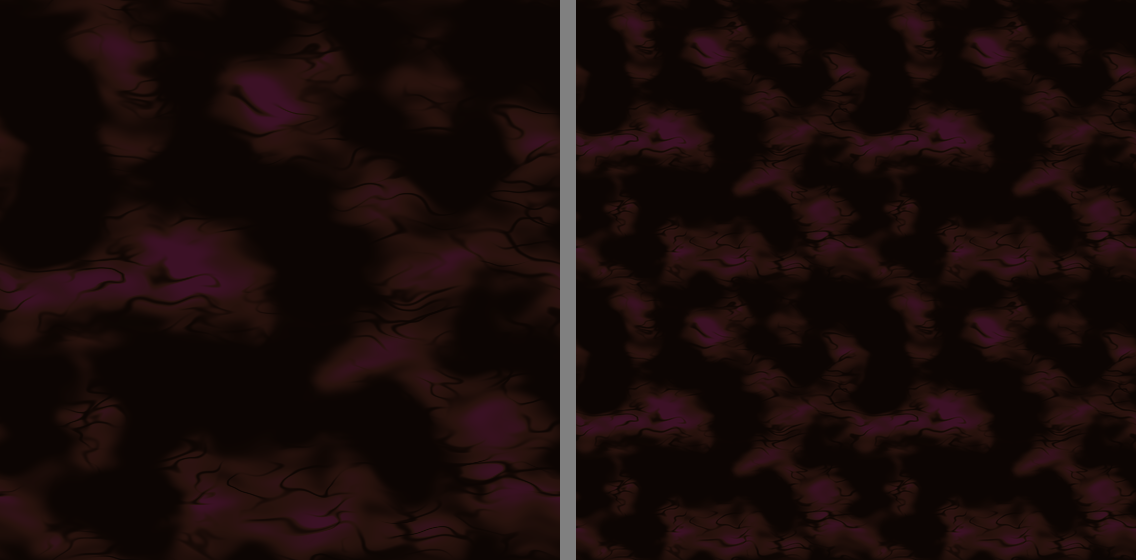
Left, the tile; right, the same tile 2 across and 2 down.
Reproduce this texture procedurally as a WebGL 1 fragment shader.

```glsl
precision highp float;
uniform vec2 u_resolution;

// Unit gradient for a lattice cell; cells repeat after each period
vec2 gradient(vec2 cell, vec2 period, float seed) {
  vec2 wrapped = mod(cell, period);
  float h = fract(sin(dot(wrapped, vec2(127.1, 311.7)) + seed * 17.3) * 43758.5453);
  return vec2(cos(6.2832 * h), sin(6.2832 * h));
}

// Gradient noise that tiles over the unit square
float noise(vec2 uv, vec2 period, float seed) {
  vec2 p = uv * period;
  vec2 i = floor(p);
  vec2 f = p - i;
  vec2 w = f * f * f * (f * (f * 6.0 - 15.0) + 10.0);
  vec2 e = vec2(1.0, 0.0);
  float a = dot(gradient(i, period, seed), f);
  float b = dot(gradient(i + e.xy, period, seed), f - e.xy);
  float c = dot(gradient(i + e.yx, period, seed), f - e.yx);
  float d = dot(gradient(i + e.xx, period, seed), f - e.xx);
  return mix(mix(a, b, w.x), mix(c, d, w.x), w.y);
}

// Thin dark folds along the zero lines of stretched noise, fading in and out
float creases(vec2 uv) {
  float shade = 1.0;
  vec2 period = vec2(7.0, 17.0);
  for (int k = 0; k < 2; k++) {
    float seed = 11.0 + 5.0 * float(k);
    float fold = noise(uv, period, seed) + 0.4 * noise(uv, period * 2.0, seed + 1.0);
    float strength = smoothstep(-0.15, 0.3, noise(uv, vec2(8.0, 10.0), seed + 2.0));
    shade *= 1.0 - 0.8 * strength * (1.0 - smoothstep(0.0, 0.11, abs(fold)));
    period = vec2(11.0, 25.0);
  }
  return shade;
}

void main() {
  vec2 uv = gl_FragCoord.xy / u_resolution;
  vec2 warp = vec2(noise(uv, vec2(8.0), 1.0), noise(uv, vec2(9.0), 2.0));
  vec2 q = uv + 0.03 * warp;

  // Broad clouds with finer, horizontally stretched detail
  float broad = noise(q, vec2(5.0), 3.0);
  float cover = broad + 0.5 * noise(q, vec2(8.0, 13.0), 4.0)
              + 0.22 * noise(q, vec2(15.0, 29.0), 5.0);

  // Rounded black hollows
  float hollow = smoothstep(-0.24, -0.04, broad);
  float glow = max(cover + 0.14, 0.0) * hollow * creases(q);

  // Near black to brown, with plum at the brightest cores
  vec3 soot = vec3(0.048, 0.02, 0.01);
  vec3 umber = vec3(0.16, 0.073, 0.052);
  vec3 plum = vec3(0.235, 0.065, 0.15);
  vec3 color = mix(soot, umber, smoothstep(0.0, 0.4, glow));
  color = mix(color, plum, smoothstep(0.34, 0.72, glow));
  gl_FragColor = vec4(color, 1.0);
}
```
